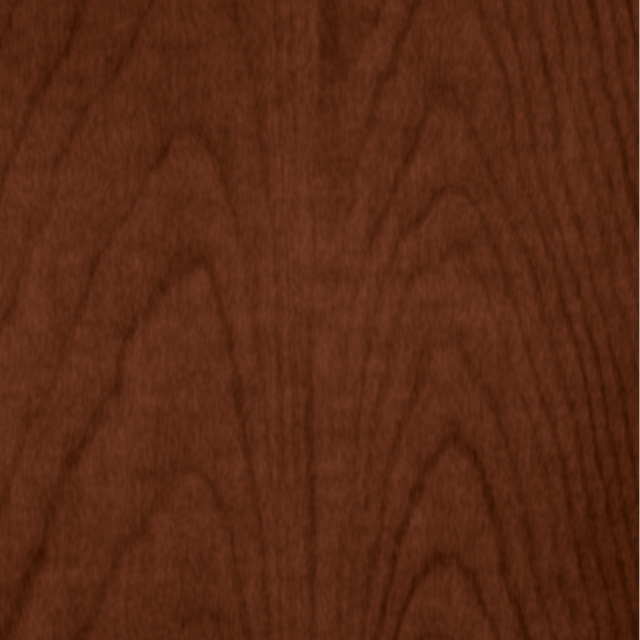
A three.js fragment shader for this texture:

```glsl
// Dark reddish cherry wood veneer with two cathedral arches and fine fibres.
varying vec2 vUv;

float hash(vec2 p) {
  return fract(sin(dot(p, vec2(127.1, 311.7))) * 43758.545);
}

float cornerSlope(vec2 cell, vec2 offset) {
  float angle = 6.2832 * hash(cell);
  return dot(vec2(cos(angle), sin(angle)), offset);
}

// Gradient noise, roughly -0.7 to 0.7
float noise(vec2 p) {
  vec2 i = floor(p), f = fract(p);
  vec2 u = f * f * f * (f * (f * 6.0 - 15.0) + 10.0);
  vec2 e = vec2(1.0, 0.0);
  return mix(
    mix(cornerSlope(i, f), cornerSlope(i + e.xy, f - e.xy), u.x),
    mix(cornerSlope(i + e.yx, f - e.yx), cornerSlope(i + e.xx, f - e.xx), u.x),
    u.y);
}

float fbm(vec2 p) {
  float sum = 0.0, gain = 1.0;
  for (int k = 0; k < 4; k++) {
    sum += gain * noise(p);
    p = p * 2.03 + 17.3;
    gain *= 0.6;
  }
  return sum;
}

// Gaussian spot of shade or light
float spot(vec2 p, vec2 centre, vec2 radius) {
  vec2 d = (p - centre) / radius;
  return exp(-dot(d, d));
}

// Hyperbolic drop of an arch away from its axis
float archDrop(float dx, float height, float width) {
  return height * (sqrt(1.0 + dx * dx / (width * width)) - 1.0);
}

// Strength of the straight-grained strip between the arches
float seam(float x) {
  float d = (x - 0.49) / 0.08;
  return exp(-d * d);
}

// Smooth growth field: its level curves are the ring lines
float growth(vec2 p) {
  float dx = p.x - 0.31;
  float left = dx < 0.0 ? archDrop(dx, 0.62, 0.18) : archDrop(dx, 0.49, 0.07);
  float right = archDrop(p.x - 0.70, 0.5, 0.1);
  float drop = -log(exp(-20.0 * left) + exp(-20.0 * right)) / 20.0;
  return 0.5 + (p.y - 0.5) * (1.0 - 0.7 * seam(p.x)) + drop;
}

// Darkness of the ring lines and of the soft shade outside each
float rings(vec2 p) {
  float e = 0.003, h = growth(p);
  float steep = length(vec2(growth(p + vec2(e, 0.0)) - h, growth(p + vec2(0.0, e)) - h)) / e;
  h += 0.09 * noise(p * vec2(4.0, 2.5) + 3.7) + 0.05 * noise(p * vec2(13.0, 6.0))
     + 0.025 * noise(p * vec2(36.0, 14.0));
  float spacing = mix(0.24, 0.14, smoothstep(0.4, 0.54, p.x));
  float r = h / spacing - 0.3 + 0.35 * noise(vec2(h * 5.0, 2.5));
  float width = (0.006 + 0.0033 * steep) / spacing;
  float f = fract(r);
  float d = min(f, 1.0 - f) / width;
  float core = exp(-d * d) * (0.4 + 0.6 * hash(vec2(floor(r + 0.5), 4.0)));
  float shade = exp(-4.0 * f) * smoothstep(0.0, width, f);
  float fade = 0.9 + 0.6 * noise(p * vec2(7.0, 5.0) + 31.0);
  fade *= 1.0 - 0.5 * spot(p, vec2(0.27, 0.2), vec2(0.13, 0.28));
  return (0.75 * core + 0.5 * shade) * fade * (1.0 - 0.6 * seam(p.x));
}

void main() {
  vec2 p = vUv;

  // Broad tone: lit middle, darker corners and edges
  float tone = 0.57 + 0.17 * fbm(p * vec2(6.0, 4.0) + 8.0);
  tone += 0.24 * spot(p, vec2(0.0, 0.5), vec2(0.2, 0.25));
  tone += 0.2 * spot(p, vec2(0.55, 0.5), vec2(0.3, 0.3));
  tone -= 0.42 * spot(p, vec2(1.0, 0.1), vec2(0.2, 0.3));
  tone -= 0.24 * spot(p, vec2(0.1, 1.0), vec2(0.35, 0.16));
  tone -= 0.18 * spot(p, vec2(0.35, 0.0), vec2(0.4, 0.15));
  tone -= 0.14 * smoothstep(0.85, 1.0, p.x);

  // Growth rings, then the long dark streaks of the straight grain
  tone -= rings(p);
  float lean = p.x - 0.1 * (p.y - 0.3) * smoothstep(0.45, 0.65, p.x)
             + 0.004 * noise(p * vec2(5.0, 12.0));
  float streak = noise(vec2(lean * 44.0, p.y * 1.6));
  tone -= seam(p.x) * (0.6 * smoothstep(0.0, 0.5, streak) - 0.1);
  tone += 0.17 * noise(vec2(lean * 60.0 + 9.0, p.y * 3.0));

  // Mottled figure, with short bands across the grain
  tone += 0.26 * noise(p * vec2(30.0, 17.0) + 5.0);
  tone += 0.2 * noise(p * vec2(11.0, 36.0) + 11.0);

  // Short fibres and speckled pores
  vec2 bent = p + 0.012 * vec2(noise(p * 9.0), noise(p * 9.0 + 50.0));
  tone += 0.36 * noise(bent * vec2(100.0, 45.0) + 70.0);
  tone += 0.34 * noise(bent * vec2(165.0, 90.0) + 20.0);
  tone += 0.14 * noise(bent * vec2(210.0, 40.0));

  vec3 darkBrown = vec3(0.295, 0.127, 0.05);
  vec3 lightBrown = vec3(0.42, 0.21, 0.13);
  vec3 wood = mix(darkBrown, lightBrown, clamp(tone, -0.6, 1.5));

  // Hairline pale margin along the right side
  vec3 margin = vec3(0.72, 0.66, 0.63);
  gl_FragColor = vec4(mix(wood, margin, smoothstep(0.9975, 0.9995, p.x)), 1.0);
}
```
